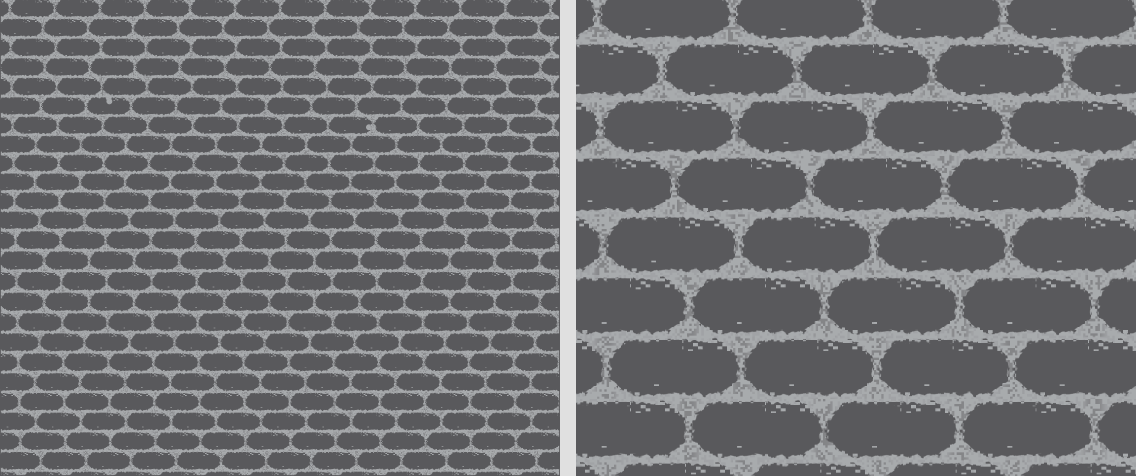
Left, the full canvas; right, a detail of the centre.
This pattern is drawn by a WebGL 1 fragment shader. Its source:

```glsl
precision highp float;
// Dark rounded bricks with ragged edges in pale mortar, in staggered rows.

uniform vec2 u_resolution;

const float WALL_WIDTH = 768.0;            // design units across the canvas
const vec2 PITCH = vec2(61.8, 27.0);       // brick spacing
const vec2 HALF_BRICK = vec2(29.3, 11.5);
const float CORNER = 11.0;
const float FIRST_ROW = 11.0;              // centre of the top row
const vec3 BRICK = vec3(0.35, 0.35, 0.36);
const vec3 MORTAR = vec3(0.66, 0.67, 0.68);
const vec3 GRIT = vec3(0.47, 0.47, 0.48);

float hash(vec2 p) {
  vec3 q = fract(vec3(p.xyx) * 0.1031);
  q += dot(q, q.yzx + 33.33);
  return fract((q.x + q.y) * q.z);
}

float valueNoise(vec2 p) {
  vec2 i = floor(p);
  vec2 f = fract(p);
  f = f * f * (3.0 - 2.0 * f);
  float low = mix(hash(i), hash(i + vec2(1.0, 0.0)), f.x);
  float high = mix(hash(i + vec2(0.0, 1.0)), hash(i + 1.0), f.x);
  return mix(low, high, f.y);
}

float roundedBox(vec2 p, vec2 halfSize, float radius) {
  vec2 d = abs(p) - halfSize + radius;
  return length(max(d, 0.0)) + min(max(d.x, d.y), 0.0) - radius;
}

// Rows crowd upward slightly around the middle of the wall.
float straightenRows(float y) {
  float t = (y - 305.0) / 105.0;
  return y + 6.0 * exp(-t * t);
}

// Left edge of the bricks: alternate rows drift in different ways.
float rowStart(float row) {
  float evenRow = 15.0 + 0.65 * row;
  float oddRow = 56.0 + 7.0 * cos((row - 14.0) * 0.55);
  return mix(evenRow, oddRow, mod(row, 2.0));
}

// Loose chips along the upper right and lower left edges.
float edgeChips(vec2 q) {
  vec2 s = q.y < 0.0 ? q : -q;
  float zone = step(4.0, s.x) * step(s.x, 26.0) * step(s.y, -7.2);
  float threshold = q.y < 0.0 ? 0.74 : 0.86;
  return zone * step(threshold, hash(floor(q * vec2(0.45, 0.75)) + 60.0));
}

float brickDistance(vec2 q, vec2 id) {
  float rough = valueNoise(q * 0.42 + 40.0) - 0.5;
  float jag = hash(floor(q * 0.75) + 80.0) - 0.5;
  float wear = valueNoise(q * 0.3 + id * 17.0 + 100.0) - 0.5;
  return roundedBox(q, HALF_BRICK, CORNER) + 1.7 * rough + 1.3 * jag + 0.6 * wear;
}

// Two bricks have a round bite taken out of the edge.
float biteDistance(vec2 p) {
  float top = min(length(p - vec2(150.0, 139.0)) - 4.0,
                  length(p - vec2(149.0, 134.0)) - 4.0);
  float side = min(length(p - vec2(506.0, 174.5)) - 4.0,
                   length(p - vec2(511.0, 175.0)) - 5.0);
  return min(top, side);
}

vec3 mortarColor(vec2 p, vec2 q) {
  float joint = smoothstep(24.0, 30.0, abs(q.x));
  float speck = step(0.62, hash(floor(p * 0.9) + 11.0));
  return mix(MORTAR, GRIT, speck * mix(0.15, 0.75, joint));
}

vec3 wallColor(vec2 p, float wallHeight) {
  float v = straightenRows(p.y) - FIRST_ROW;
  float row = floor(v / PITCH.y + 0.5);
  float u = p.x - rowStart(row) + 0.5 * PITCH.x - HALF_BRICK.x;
  vec2 id = vec2(floor(u / PITCH.x), row);
  vec2 q = vec2(u - (id.x + 0.5) * PITCH.x, v - row * PITCH.y);

  float d = max(brickDistance(q, id), -biteDistance(p));
  float solid = (1.0 - smoothstep(-0.3, 0.3, d)) * (1.0 - edgeChips(q));
  vec3 color = mix(mortarColor(p, q), BRICK, solid);

  // Thin dark outline around the wall
  vec2 border = min(p, vec2(WALL_WIDTH, wallHeight) - p);
  float side = min(border.x, wallHeight - p.y);
  return mix(BRICK, color, smoothstep(0.8, 1.6, side));
}

void main() {
  float unit = WALL_WIDTH / u_resolution.x;
  float wallHeight = u_resolution.y * unit;
  vec3 total = vec3(0.0);

  // Average a 3 by 3 grid of samples to smooth the fine edges
  for (int j = 0; j < 3; j++) {
    for (int i = 0; i < 3; i++) {
      vec2 offset = (vec2(float(i), float(j)) - 1.0) / 3.0;
      vec2 p = (gl_FragCoord.xy + offset) * unit;
      total += wallColor(vec2(p.x, wallHeight - p.y), wallHeight);
    }
  }
  gl_FragColor = vec4(total / 9.0, 1.0);
}
```
